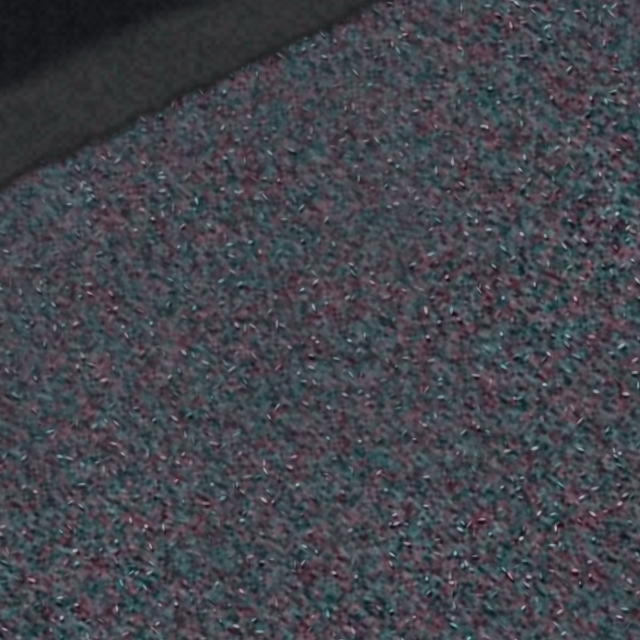
Write a Shadertoy shader that draws this texture.

```glsl
// Dark speckled asphalt with a smooth kerb strip crossing the upper left corner.

const vec3  ASPHALT      = vec3(0.272, 0.278, 0.308);
const vec3  KERB         = vec3(0.190, 0.196, 0.202);
const vec3  CORNER       = vec3(0.088, 0.096, 0.112);
const vec3  RED_TINT     = vec3(0.11, -0.05, -0.01);
const vec3  TEAL_TINT    = vec3(-0.06, 0.03, 0.03);
const vec3  FLECK_COLOR  = vec3(0.96, 1.00, 1.03);
const float GRAIN_SCALE  = 85.0;   // coarse grains across the canvas
const float GRAIN_ANGLE  = 0.38;   // tilt of the grain, radians
const float FLECK_CELLS  = 62.0;   // fleck cells across the canvas
const float FLECK_CHANCE = 0.50;
const float FLECK_LIGHT  = 0.30;
const float KERB_HEIGHT  = 0.708;  // lower kerb edge at the left side
const float KERB_SLOPE   = 0.49;
const float CORNER_HEIGHT = 0.865; // upper kerb edge at the left side
const float CORNER_SLOPE  = 0.45;

float hash(vec2 p) {
    return fract(sin(dot(p, vec2(127.1, 311.7))) * 43758.5453);
}

float noise(vec2 p) {
    vec2 i = floor(p), f = fract(p);
    f = f * f * (3.0 - 2.0 * f);
    return mix(mix(hash(i), hash(i + vec2(1, 0)), f.x),
               mix(hash(i + vec2(0, 1)), hash(i + vec2(1, 1)), f.x), f.y);
}

mat2 rotation(float a) {
    return mat2(cos(a), -sin(a), sin(a), cos(a));
}

// Zero-centred grain: stretched octaves plus relief lit from above
float grain(vec2 uv) {
    vec2 p = rotation(-GRAIN_ANGLE) * uv * GRAIN_SCALE * vec2(0.85, 1.2);
    vec2 q = rotation(0.9) * uv * GRAIN_SCALE * 2.0 + 37.0;
    float coarse = noise(p) - 0.5;
    float relief = noise(p * 1.4 + 11.0) - noise(p * 1.4 + vec2(11.3, 11.7));
    float fine = noise(q) - 0.5;
    return 0.10 * coarse + 0.11 * relief + 0.17 * fine;
}

// Scattered elongated chips; x is the lit face, y the shadow below it
vec2 flecks(vec2 uv) {
    vec2 p = uv * FLECK_CELLS, cell = floor(p), result = vec2(0.0);
    for (int y = -1; y <= 1; y++)
    for (int x = -1; x <= 1; x++) {
        vec2 id = cell + vec2(x, y);
        if (hash(id + 5.3) > FLECK_CHANCE) continue;
        vec2 center = id + vec2(hash(id + 1.7), hash(id + 9.1));
        float angle = GRAIN_ANGLE + (hash(id + 3.9) - 0.5) * 2.6;
        vec2 size = vec2(mix(0.22, 0.52, hash(id + 7.7)),
                         mix(0.14, 0.23, hash(id + 2.2)));
        float strength = hash(id + 8.4);
        mat2 turn = rotation(-angle);
        vec2 lit = turn * (p - center) / size;
        vec2 shade = turn * (p - center + vec2(-0.12, 0.32)) / size;
        float light = strength * strength * (1.0 - smoothstep(0.3, 1.2, length(lit)));
        float dark = strength * (1.0 - smoothstep(0.3, 1.4, length(shade)));
        result = max(result, vec2(light, dark));
    }
    return result;
}

// Rougher wear on the right and along the bottom
float roughness(vec2 uv) {
    float right = 1.0 - smoothstep(0.08, 0.34, length((uv - vec2(0.88, 0.66)) * vec2(1.0, 0.8)));
    float bottom = 1.0 - smoothstep(0.05, 0.45, uv.y);
    float patches = noise(uv * 6.0 + 4.0) - 0.5;
    return 0.85 + 0.35 * right + 0.30 * bottom + 0.25 * patches;
}

vec3 asphalt(vec2 uv) {
    float rough = roughness(uv);
    vec2 chip = flecks(uv);
    float redness = noise(rotation(0.5) * uv * 68.0 + 20.0) - 0.5;
    float coolness = noise(rotation(1.2) * uv * 48.0 + 60.0) - 0.5;
    vec3 color = ASPHALT + 0.02 * (noise(uv * 9.0) - 0.5);
    color += rough * (grain(uv) + RED_TINT * redness + TEAL_TINT * coolness);
    color -= 0.09 * rough * chip.y * (1.0 - chip.x);
    vec3 chipTint = FLECK_COLOR + 1.5 * RED_TINT * redness;
    return color + FLECK_LIGHT * rough * chip.x * chipTint;
}

void mainImage(out vec4 fragColor, in vec2 fragCoord) {
    vec2 uv = fragCoord / iResolution.xy;
    vec3 color = max(asphalt(uv), vec3(0.07, 0.08, 0.09));

    // Signed heights above the two kerb edges
    float wobble = 0.012 * (noise(uv * 28.0) - 0.5);
    float aboveKerb = uv.y - KERB_HEIGHT - KERB_SLOPE * uv.x + wobble;
    float aboveCorner = uv.y - CORNER_HEIGHT - CORNER_SLOPE * uv.x + wobble;

    // Smooth strip with faint mottling, then the dark corner
    float mottle = 0.05 * (noise(uv * 150.0) - 0.5) + 0.03 * (noise(uv * 60.0) - 0.5);
    vec3 strip = KERB + mottle + 0.25 * RED_TINT * (noise(uv * 75.0 + 8.0) - 0.5);
    vec3 corner = CORNER + 0.7 * mottle;
    strip = mix(strip, corner, smoothstep(-0.035, 0.025, aboveCorner));

    // Contact shadow along the lower edge
    float seam = exp(-pow(aboveKerb / 0.011, 2.0));
    color = mix(color, strip, smoothstep(-0.008, 0.008, aboveKerb));
    color *= 1.0 - 0.30 * seam;

    fragColor = vec4(clamp(color, 0.0, 1.0), 1.0);
}
```
